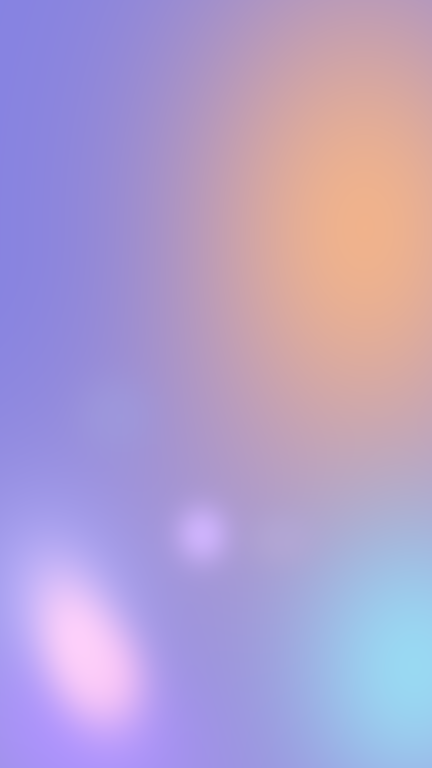
Write a Shadertoy shader that draws this background.

```glsl
// Soft abstract backdrop: a periwinkle gradient with a warm amber glow, a cyan
// glow, a tilted pink light in a violet halo, and a few small out-of-focus spots.
// Each light is a rotated elliptical falloff blended over the layers below it.

const vec3 PERIWINKLE = vec3(0.52, 0.51, 0.89);
const vec3 LAVENDER   = vec3(0.60, 0.565, 0.87);
const vec3 AMBER      = vec3(0.94, 0.70, 0.55);
const vec3 CYAN       = vec3(0.60, 0.85, 0.95);
const vec3 ICE_VIOLET = vec3(0.68, 0.67, 0.99);
const vec3 VIOLET     = vec3(0.68, 0.57, 1.00);
const vec3 PINK       = vec3(1.00, 0.82, 0.98);
const vec3 ROSE       = vec3(1.00, 0.75, 0.95);
const vec3 ORCHID     = vec3(0.82, 0.71, 1.00);
const vec3 MAUVE      = vec3(0.71, 0.66, 0.84);
const vec3 HAZE       = vec3(0.62, 0.61, 0.87);

vec2 rotate(vec2 p, float angle) {
    float c = cos(angle), s = sin(angle);
    return vec2(c * p.x + s * p.y, c * p.y - s * p.x);
}

// Elliptical falloff: 1 at the centre; sharpness 1 is a Gaussian.
float glow(vec2 p, vec2 center, vec2 radius, float angle, float sharpness) {
    vec2 q = rotate(p - center, angle) / radius;
    return exp(-pow(dot(q, q), sharpness));
}

void mainImage(out vec4 fragColor, in vec2 fragCoord) {
    // Canvas space: one unit wide, 16/9 tall, origin at the lower left.
    vec2 p = fragCoord / iResolution.xy * vec2(1.0, 16.0 / 9.0);

    // Base gradient, bluer towards the upper left.
    float blueness = smoothstep(0.3, 1.2, p.y - 0.3 * p.x);
    vec3 color = mix(LAVENDER, PERIWINKLE, blueness);

    // Large glows on the right.
    color = mix(color, AMBER, glow(p, vec2(0.845, 1.25), vec2(0.45, 0.65), 0.0, 1.0));
    color = mix(color, CYAN, glow(p, vec2(0.96, 0.235), vec2(0.27, 0.34), 0.0, 1.0));

    // Halo and violet floor around the pink light.
    color = mix(color, ICE_VIOLET, 0.85 * glow(p, vec2(0.13, 0.36), vec2(0.20, 0.27), 0.2, 1.1));
    color = mix(color, VIOLET, 0.9 * glow(p, vec2(0.20, 0.07), vec2(0.27, 0.20), -0.35, 1.2));

    // Pink light with a rosier lower edge.
    color = mix(color, ROSE, 0.8 * glow(p, vec2(0.235, 0.22), vec2(0.095, 0.12), 0.36, 1.1));
    color = mix(color, PINK, 0.95 * glow(p, vec2(0.183, 0.295), vec2(0.10, 0.18), 0.36, 1.1));

    // Small blurred spots.
    color = mix(color, ORCHID, 0.9 * glow(p, vec2(0.468, 0.54), vec2(0.062, 0.068), 0.0, 1.1));
    color = mix(color, MAUVE, 0.6 * glow(p, vec2(0.655, 0.528), vec2(0.075, 0.06), 0.0, 1.2));
    color = mix(color, HAZE, 0.6 * glow(p, vec2(0.266, 0.815), vec2(0.09), 0.0, 1.2));

    fragColor = vec4(color, 1.0);
}
```
